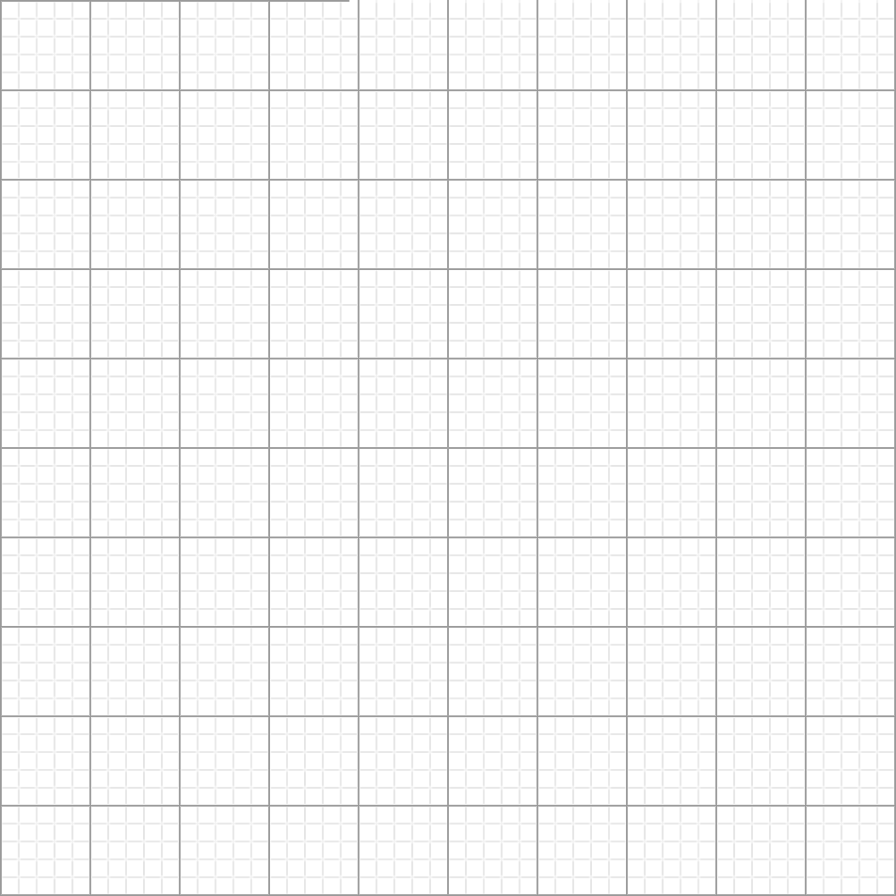
Write a WebGL 1 fragment shader that draws this pattern.

```glsl
precision highp float;
uniform vec2 u_resolution;

#define CELLS 10.0
#define SUBDIVISIONS 5.0
#define MARGIN 0.000977
#define MAJOR_WIDTH 0.00200
#define MINOR_WIDTH 0.00205
#define MAJOR_TONE 0.60
#define MINOR_TONE 0.895
#define GAP_RADIUS 0.0034
#define GAP_STRENGTH 0.50
#define TOP_RULE_END 0.39
#define WEAR 0.22

float hash(vec2 p) {
    return fract(sin(dot(p, vec2(12.99, 78.23))) * 43758.55);
}

// Signed distance to the nearest of the rules dividing the sheet
vec2 ruleDistance(vec2 p, float count) {
    float pitch = (1.0 - 2.0 * MARGIN) / count;
    vec2 g = (p - MARGIN) / pitch;
    return (g - floor(g + 0.5)) * pitch;
}

// Share of a pixel covered by a line of the given width
vec2 lineCoverage(vec2 dist, float width, vec2 pixel) {
    vec2 high = min(dist + 0.5 * pixel, vec2(0.5 * width));
    vec2 low = max(dist - 0.5 * pixel, vec2(-0.5 * width));
    return clamp((high - low) / pixel, 0.0, 1.0);
}

void main() {
    vec2 p = gl_FragCoord.xy / u_resolution;
    vec2 pixel = 1.0 / u_resolution;
    float minorCount = CELLS * SUBDIVISIONS;

    // Fine rules: x holds the vertical ones, y the horizontal ones
    vec2 minorDist = ruleDistance(p, minorCount);
    vec2 minorInk = lineCoverage(minorDist, MINOR_WIDTH, pixel);

    // Fine rules thin out where they meet a crossing rule
    vec2 gap = smoothstep(vec2(0.35 * GAP_RADIUS), vec2(GAP_RADIUS), abs(minorDist.yx));
    minorInk *= mix(vec2(GAP_STRENGTH), vec2(1.0), gap);

    // Each dash and each whole rule is printed a little unevenly
    vec2 g = (p - MARGIN) / (1.0 - 2.0 * MARGIN) * minorCount;
    vec2 rule = floor(g + 0.5);
    vec2 dash = floor(g);
    vec2 ruleWear = vec2(hash(vec2(rule.x, 3.0)), hash(vec2(7.0, rule.y)));
    vec2 dashWear = vec2(hash(vec2(rule.x, dash.y)), hash(vec2(dash.x, rule.y) + 61.0));
    minorInk *= 1.0 - WEAR * mix(ruleWear, dashWear, 0.4);

    // Heavy rules, with the top one broken off partway
    vec2 majorInk = lineCoverage(ruleDistance(p, CELLS), MAJOR_WIDTH, pixel);
    float topRow = step(1.0 - 0.5 / minorCount, p.y);
    float beyondEnd = smoothstep(-0.5 * pixel.x, 0.5 * pixel.x, p.x - TOP_RULE_END);
    float topKeep = 1.0 - topRow * beyondEnd;
    majorInk.y *= topKeep;
    minorInk.y *= topKeep;

    // Darker ink covers lighter ink
    float tone = 1.0 - (1.0 - MINOR_TONE) * max(minorInk.x, minorInk.y);
    tone = min(tone, 1.0 - (1.0 - MAJOR_TONE) * max(majorInk.x, majorInk.y));
    gl_FragColor = vec4(vec3(tone), 1.0);
}
```
